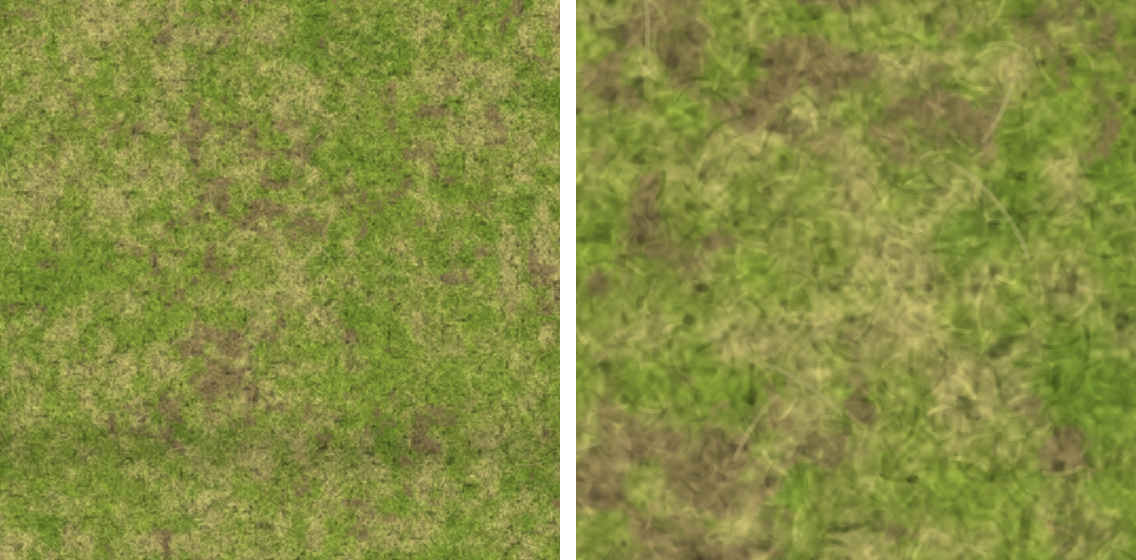
Left, the full canvas; right, a detail of the centre.
Give the GLSL for this texture, as a WebGL 1 fragment shader.

```glsl
precision highp float;
// Worn summer lawn seen from above: short grass, dry thatch, bare soil and a soft shaded strip.

uniform vec2 u_resolution;

const vec3 LUSH_GREEN = vec3(0.385, 0.495, 0.160);
const vec3 GRASS_GREEN = vec3(0.468, 0.545, 0.195);
const vec3 DRY_STRAW = vec3(0.635, 0.605, 0.355);
const vec3 BARE_SOIL = vec3(0.480, 0.415, 0.275);
const vec3 PALE_STALK = vec3(0.720, 0.690, 0.460);

float hash(vec2 p) {
  vec3 q = fract(vec3(p.xyx) * 0.1031);
  q += dot(q, q.yzx + 33.33);
  return fract((q.x + q.y) * q.z);
}

float noise(vec2 p) {
  vec2 cell = floor(p);
  vec2 f = fract(p);
  f = f * f * (3.0 - 2.0 * f);
  float low = mix(hash(cell), hash(cell + vec2(1.0, 0.0)), f.x);
  float high = mix(hash(cell + vec2(0.0, 1.0)), hash(cell + 1.0), f.x);
  return mix(low, high, f.y);
}

// Layered noise centred on zero
float patches(vec2 p) {
  float sum = 0.0;
  float weight = 0.533;
  for (int i = 0; i < 4; i++) {
    sum += weight * (noise(p) - 0.5);
    p = mat2(1.6, 1.2, -1.2, 1.6) * p + 17.3;
    weight *= 0.5;
  }
  return sum;
}

// Scattered strokes: x = signed shade of the top stroke, y = its coverage
vec2 blades(vec2 p, float cells, float halfWidth, float density, float seed, float pixel) {
  vec2 q = p * cells + seed;
  float soft = pixel * cells * 0.8;
  vec2 result = vec2(0.0);
  for (int j = -1; j <= 1; j++) {
    for (int i = -1; i <= 1; i++) {
      vec2 cell = floor(q) + vec2(float(i), float(j));
      vec2 centre = cell + vec2(hash(cell + 3.1), hash(cell + 47.7));
      float angle = 6.2832 * hash(cell + 91.3);
      vec2 along = vec2(cos(angle), sin(angle));
      vec2 d = q - centre;
      float reach = mix(0.3, 0.8, hash(cell + 133.9));
      float x = dot(d, along);
      float y = dot(d, vec2(-along.y, along.x)) + 0.25 * x * x;
      float dist = length(vec2(max(abs(x) - reach, 0.0), y));
      float cover = 1.0 - smoothstep(halfWidth - soft, halfWidth + soft, dist);
      cover *= step(hash(cell + 211.1), density);
      float shade = 2.0 * hash(cell + 171.7) - 1.0;
      result = mix(result, vec2(shade, 1.0), cover);
    }
  }
  return result;
}

// Soft horizontal strip of shade with a slightly wavering edge
float shadeStrip(vec2 p, float height, float spread) {
  float offset = (p.y - height + 0.03 * patches(p * 5.0)) / spread;
  return exp(-offset * offset);
}

void main() {
  float pixel = 1.0 / u_resolution.y;
  vec2 p = gl_FragCoord.xy * pixel;

  // Fine texture
  float coarseBlade = blades(p, 72.0, 0.10, 0.85, 5.0, pixel).x;
  float fineBlade = blades(p, 118.0, 0.14, 0.85, 60.0, pixel).x;
  float grain = noise(p * 180.0) + noise(p * 265.0 + 31.0) - 1.0;
  float clumps = patches(p * 62.0 + 9.0);

  // Ground cover
  float dryness = 0.48 + 0.8 * patches(p * 6.0 + 2.0) + 1.15 * patches(p * 32.0 + 71.0);
  dryness = smoothstep(0.18, 0.95, dryness + 0.10 * coarseBlade + 0.12 * grain);
  float lushness = patches(p * 11.0 + 23.0) + 0.7 * patches(p * 44.0 + 5.0);
  lushness = smoothstep(-0.02, 0.28, lushness + 0.06 * fineBlade);
  float soil = 0.45 * patches(p * 8.0 + 37.0) + 0.65 * patches(p * 40.0 + 83.0);
  soil = smoothstep(0.08, 0.24, soil + 0.03 * grain);

  vec3 color = mix(GRASS_GREEN, LUSH_GREEN, 0.75 * lushness);
  color = mix(color, DRY_STRAW, dryness);
  color = mix(color, BARE_SOIL, 0.8 * soil);

  // Light on the blades, with small dark gaps between them
  float light = 1.02 + 0.11 * coarseBlade + 0.10 * fineBlade + 0.20 * grain + 0.30 * clumps;
  float gaps = smoothstep(0.74, 0.95, noise(p * 105.0 + 13.0));
  light -= 0.22 * gaps;
  light *= 1.0 - 0.14 * shadeStrip(p, 0.20, 0.045);
  color *= light;

  // A few long dead stalks
  float stalks = blades(p, 19.0, 0.028, 0.13, 140.0, pixel).y;
  color = mix(color, PALE_STALK, 0.5 * stalks * (0.4 + 0.6 * noise(p * 70.0)));

  gl_FragColor = vec4(clamp(color, 0.0, 1.0), 1.0);
}
```
